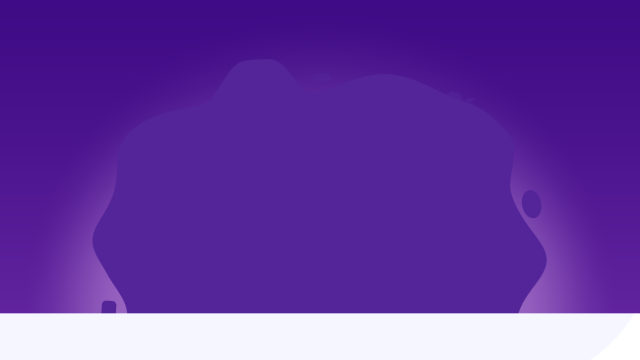
Give the GLSL for this background, as a Shadertoy shader.

```glsl
// Violet backdrop with a wavy-edged blob, a soft halo, stray droplets and a pale footer.

// Layout units: the canvas is GRID units high, y measured down from the top.
const float GRID = 432.0;
const float FOOTER_Y = 376.0;

const vec3 SKY_TOP = vec3(0.247, 0.045, 0.525);
const vec3 SKY_LOW = vec3(0.380, 0.140, 0.620);
const vec3 HALO = vec3(0.620, 0.420, 0.770);
const vec3 BLOB = vec3(0.329, 0.141, 0.600);
const vec3 FOOTER = vec3(0.960, 0.965, 1.000);
const vec3 CORNER = vec3(1.0);

const vec2 HALO_CENTER = vec2(384.0, 370.0);
const float HALO_INNER = 225.0;
const float HALO_OUTER = 358.0;
const float HALO_STRENGTH = 0.9;

const float BLOB_MID = 381.0;
const float BLOB_HALF = 240.0;
const float SHOULDER_Y = 190.0;
const float SHOULDER_RISE = 67.0;

const vec2 CURVE_CENTER = vec2(611.0, 287.0);
const float CURVE_RADIUS = 174.5;

// Antialiased coverage of the region where d is negative.
float coverage(float d) {
    return clamp(0.5 - d / max(fwidth(d), 1e-4), 0.0, 1.0);
}

// Rounded bump; a higher power gives a flatter crest and steeper flanks.
float bump(float x, float center, float width, float power) {
    return exp(-pow(abs(x - center) / width, power));
}

float leftEdge(float y) {
    return 141.0 - 30.0 * bump(y, 289.0, 42.4, 2.0)
                 + 12.0 * smoothstep(330.0, FOOTER_Y, y);
}

float rightEdge(float y) {
    return 617.0 + 39.0 * bump(y, 312.0, 45.0, 2.0)
                 - 5.5 * bump(y, 225.0, 25.0, 2.0);
}

float topEdge(float x) {
    float u = (x - BLOB_MID) / BLOB_HALF;
    float dome = sqrt(max(1.0 - u * u * u * u, 0.0));
    return SHOULDER_Y - SHOULDER_RISE * dome
         - 51.0 * bump(x, 309.0, 47.0, 3.7)
         - 34.5 * bump(x, 463.0, 80.0, 2.0)
         - 5.0 * bump(x, 575.0, 25.0, 2.0);
}

float blobCoverage(vec2 p) {
    return coverage(leftEdge(p.y) - p.x)
         * coverage(p.x - rightEdge(p.y))
         * coverage(topEdge(p.x) - p.y);
}

vec2 rotate(vec2 v, float a) {
    float c = cos(a), s = sin(a);
    return vec2(c * v.x + s * v.y, c * v.y - s * v.x);
}

float droplet(vec2 p, vec2 center, vec2 radii, float tilt) {
    vec2 q = rotate(p - center, tilt) / radii;
    return coverage(length(q) - 1.0);
}

float pebble(vec2 p, vec2 center, vec2 halfSize, float corner, float tilt) {
    vec2 q = abs(rotate(p - center, tilt)) - halfSize + corner;
    return coverage(length(max(q, 0.0)) + min(max(q.x, q.y), 0.0) - corner);
}

void mainImage(out vec4 fragColor, in vec2 fragCoord) {
    vec2 p = fragCoord / iResolution.y * GRID;
    p.y = GRID - p.y;

    // Sky gradient and halo, brightest near the footer
    float depth = clamp(p.y / FOOTER_Y, 0.0, 1.0);
    vec3 color = mix(SKY_TOP, SKY_LOW, pow(depth, 1.3));
    float halo = 1.0 - smoothstep(HALO_INNER, HALO_OUTER, length(p - HALO_CENTER));
    halo *= mix(0.25, 1.0, smoothstep(70.0, 370.0, p.y));
    color = mix(color, HALO, HALO_STRENGTH * halo);

    // Main blob with its droplets
    float shape = blobCoverage(p);
    shape = max(shape, droplet(p, vec2(638.0, 245.0), vec2(11.5, 17.0), -0.2));
    shape = max(shape, pebble(p, vec2(130.5, 373.0), vec2(8.7, 12.0), 5.0, 0.06));
    shape = max(shape, 0.6 * droplet(p, vec2(386.0, 93.0), vec2(12.0, 5.0), 0.0));
    shape = max(shape, 0.6 * droplet(p, vec2(546.0, 116.0), vec2(9.0, 5.5), 0.4));
    shape = max(shape, 0.6 * droplet(p, vec2(564.0, 120.0), vec2(5.0, 2.0), -0.3));
    color = mix(color, BLOB, shape);

    // Footer with a curved white corner
    float outside = coverage(CURVE_RADIUS - length(p - CURVE_CENTER));
    float rightSide = step(CURVE_CENTER.x, p.x);
    vec3 footer = mix(FOOTER, CORNER, outside * rightSide);
    color = mix(color, footer, coverage(FOOTER_Y - p.y));

    fragColor = vec4(color, 1.0);
}
```
